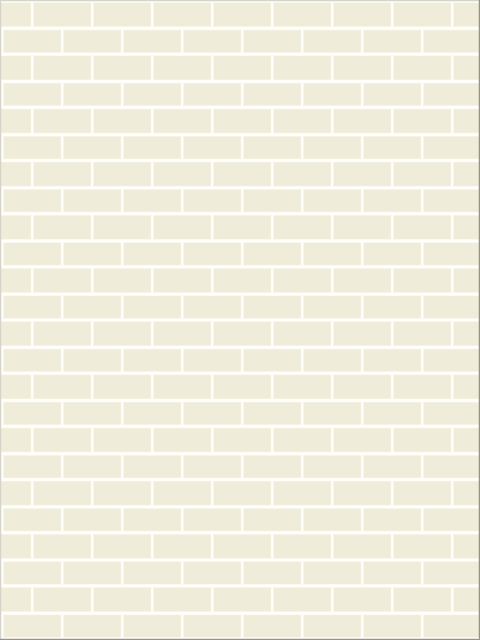
Reproduce this pattern procedurally as a Shadertoy shader.

```glsl
// Lengths are fractions of the canvas width.
const vec3 BRICK_COLOR = vec3(0.937, 0.931, 0.853);
const vec3 MORTAR_COLOR = vec3(1.0, 0.995, 0.985);
const vec3 LIGHT_FRAME_COLOR = vec3(0.83, 0.83, 0.79);
const vec3 DARK_FRAME_COLOR = vec3(0.58, 0.58, 0.55);
const float BRICKS_ACROSS = 8.0;
const float PAIRS_DOWN = 12.0;      // each pair holds a tall and a short course
const float TALL_SHARE = 0.514;     // height of the tall course within a pair
const float INSET = 0.002;          // gap above the first and below the last course
const float JOINT_OFFSET = 0.0047;  // first upright joint of the short course
const float BED_WIDTH = 0.007;
const float UPRIGHT_WIDTH = 0.0052;
const float FRAME_WIDTH = 0.0026;
const float SOFTNESS = 0.0018;

// Distance from x to the nearest multiple of period.
float repeatDistance(float x, float period) {
    return abs(x - period * round(x / period));
}

// Antialiased coverage of a line, given the distance to its centre.
float lineCoverage(float dist, float width, float pixel) {
    float blur = max(0.5 * pixel, SOFTNESS);
    return 1.0 - smoothstep(-blur, blur, dist - 0.5 * width);
}

// Coverage of a border strip, given the distances to its two edges.
float edgeCoverage(vec2 edge, float pixel) {
    return clamp((FRAME_WIDTH - min(edge.x, edge.y)) / pixel + 0.5, 0.0, 1.0);
}

float mortarCoverage(vec2 p, vec2 period, float pixel) {
    // Bed joints
    float split = TALL_SHARE * period.y;
    float bed = min(repeatDistance(p.y, period.y),
                    repeatDistance(p.y - split, period.y));

    // Upright joints, shifted by half a brick in the tall course
    float isTall = 1.0 - step(split, mod(p.y, period.y));
    float shift = JOINT_OFFSET + 0.5 * period.x * isTall;
    float upright = repeatDistance(p.x - shift, period.x);

    return max(lineCoverage(bed, BED_WIDTH, pixel),
               lineCoverage(upright, UPRIGHT_WIDTH, pixel));
}

void mainImage(out vec4 fragColor, in vec2 fragCoord) {
    float pixel = 1.0 / iResolution.x;
    vec2 size = iResolution.xy * pixel;
    vec2 p = fragCoord * pixel;
    p.y = size.y - p.y;  // courses count down from the top

    // Wall
    vec2 period = vec2(size.x, size.y - 2.0 * INSET) / vec2(BRICKS_ACROSS, PAIRS_DOWN);
    float mortar = mortarCoverage(p - vec2(0.0, INSET), period, pixel);
    vec3 color = mix(BRICK_COLOR, MORTAR_COLOR, mortar);

    // Hairline frame, darker at the right and bottom
    color = mix(color, LIGHT_FRAME_COLOR, edgeCoverage(p, pixel));
    color = mix(color, DARK_FRAME_COLOR, edgeCoverage(size - p, pixel));

    fragColor = vec4(color, 1.0);
}
```
